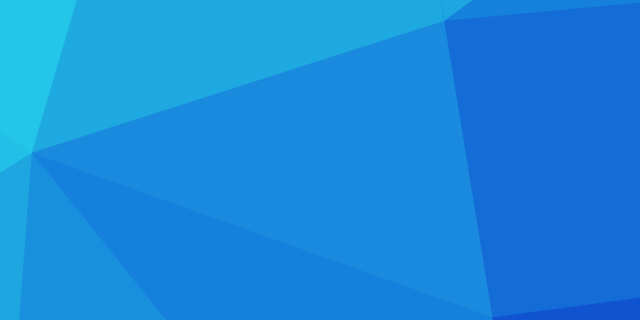
Give the GLSL for this background, as a Shadertoy shader.

```glsl
// Low-poly background of flat blue and cyan facets fanning out from three hubs.

// Signed distance to the line a -> b, positive on its left side.
float leftOf(vec2 p, vec2 a, vec2 b) {
    vec2 d = normalize(b - a);
    vec2 q = p - a;
    return d.x * q.y - d.y * q.x;
}

// Lays a flat facet over the base wherever the distance is positive.
vec3 paint(vec3 base, vec3 facet, float dist, float pixel) {
    return mix(base, facet, smoothstep(-0.7 * pixel, 0.7 * pixel, dist));
}

void mainImage(out vec4 fragColor, in vec2 fragCoord) {
    // Canvas is 2 units wide and 1 unit high
    vec2 p = fragCoord / iResolution.xy * vec2(2.0, 1.0);
    float pixel = 1.0 / iResolution.y;

    // Hubs where the facets meet
    vec2 hubLeft = vec2(0.099, 0.523);
    vec2 hubTop = vec2(1.388, 0.935);
    vec2 hubBottom = vec2(1.539, 0.008);

    // Palette
    vec3 cyan = vec3(0.137, 0.776, 0.914);
    vec3 softCyan = vec3(0.131, 0.755, 0.906);
    vec3 teal = vec3(0.118, 0.667, 0.878);
    vec3 dimTeal = vec3(0.115, 0.650, 0.876);
    vec3 sky = vec3(0.098, 0.565, 0.871);
    vec3 azure = vec3(0.102, 0.541, 0.871);
    vec3 blue = vec3(0.082, 0.506, 0.863);
    vec3 cobalt = vec3(0.078, 0.424, 0.839);
    vec3 deepBlue = vec3(0.059, 0.325, 0.820);

    // Large facets around the left hub
    vec3 color = azure;
    color = paint(color, teal, leftOf(p, hubLeft, hubTop), pixel);
    color = paint(color, blue, leftOf(p, hubBottom, hubLeft), pixel);
    color = paint(color, sky, leftOf(p, vec2(0.518, 0.0), hubLeft), pixel);
    color = paint(color, dimTeal, leftOf(p, vec2(0.060, 0.0), hubLeft), pixel);

    // Bright upper-left corner with a faint slice
    float aboveSlice = leftOf(p, vec2(0.0, 0.461), hubLeft);
    float corner = min(aboveSlice, leftOf(p, hubLeft, vec2(0.240, 1.0)));
    float slice = min(aboveSlice, leftOf(p, hubLeft, vec2(0.0, 0.591)));
    color = paint(color, cyan, corner, pixel);
    color = paint(color, softCyan, slice, pixel);

    // Right side, split by the line through the two right hubs
    float right = leftOf(p, hubTop, hubBottom);
    float topSlice = leftOf(p, vec2(1.211, 1.0), hubTop);
    float topStrip = leftOf(p, hubTop, vec2(2.0, 0.992));
    float topWedge = leftOf(p, hubTop, vec2(1.477, 1.0));
    float lowStrip = leftOf(p, vec2(2.0, 0.070), hubBottom);
    color = paint(color, mix(teal, dimTeal, 0.4), min(topSlice, -right), pixel);
    color = paint(color, cobalt, right, pixel);
    color = paint(color, blue, min(topStrip, right), pixel);
    color = paint(color, dimTeal, min(topWedge, right), pixel);
    color = paint(color, deepBlue, min(lowStrip, right), pixel);

    fragColor = vec4(color, 1.0);
}
```
